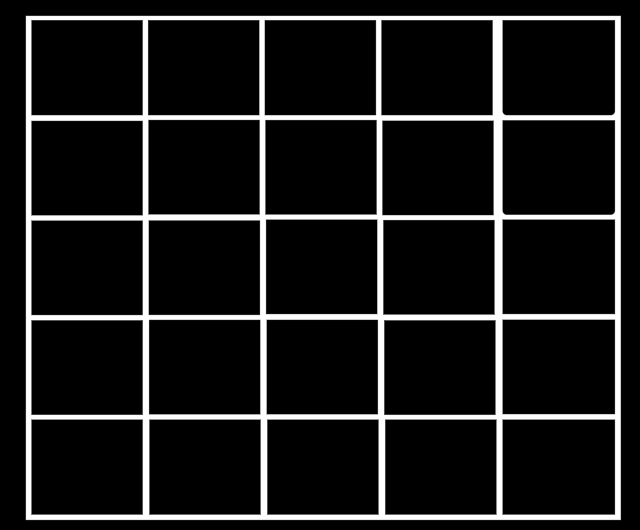
Reproduce this pattern procedurally as a Shadertoy shader.

```glsl
// A white five by five grid on black, slightly uneven as if laid by hand.
// A white panel has black box-shaped cells cut out of it; inner columns
// lean left as they rise, and a hash nudges the middle rows.

float hash(vec2 p) {
    return fract(sin(dot(p, vec2(127.1, 311.7))) * 43758.5453);
}

// Signed distance to a box with rounded corners
float roundBox(vec2 p, vec2 halfSize, float radius) {
    vec2 q = abs(p) - halfSize + radius;
    return length(max(q, 0.0)) + min(max(q.x, q.y), 0.0) - radius;
}

// Signed distance to one opening; id counts from the lower left
float cellDistance(vec2 p, vec2 id) {
    vec2 center = vec2(0.1643, 0.1187) + id * vec2(0.2225, 0.1884);
    bool lastColumn = id.x > 3.5;
    bool innerRow = id.y > 0.5 && id.y < 3.5;

    // Unevenness: leaning columns and small vertical shifts
    if (!lastColumn) center.x -= 0.0006 * id.x * id.y;
    if (innerRow) center.y += 0.0024 * (hash(id) - 0.5);

    // Worn lower corners at the upper right
    vec2 local = p - center;
    float radius = lastColumn && id.y > 2.5 && local.y < 0.0 ? 0.008 : 0.0;
    vec2 halfSize = vec2(lastColumn ? 0.1060 : 0.1049, innerRow ? 0.0891 : 0.0896);
    return roundBox(local, halfSize, radius);
}

void mainImage(out vec4 fragColor, in vec2 fragCoord) {
    vec2 p = fragCoord / iResolution.y;
    float soft = max(0.75 / iResolution.y, 0.0015);

    // Outer panel
    float panel = roundBox(p - vec2(0.6101, 0.4945), vec2(0.5613, 0.4756), 0.0);

    // Nearest opening
    float opening = 1.0;
    for (int row = 0; row < 5; row++) {
        for (int column = 0; column < 5; column++) {
            opening = min(opening, cellDistance(p, vec2(column, row)));
        }
    }

    // Lines are what remains of the panel between openings
    float line = smoothstep(-soft, soft, min(-panel, opening));
    fragColor = vec4(vec3(0.995 * line), 1.0);
}
```
